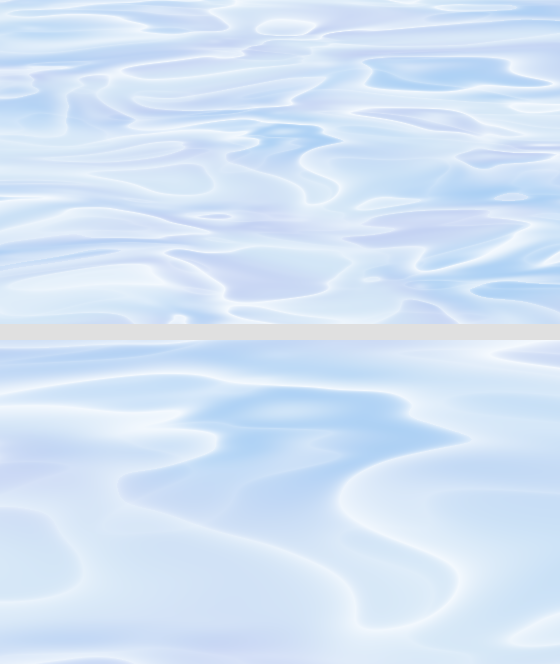
Top, the full canvas; bottom, a detail of the centre.
Give the GLSL for this texture, as a WebGL 1 fragment shader.

```glsl
precision highp float;
// Calm pale water: stretched blue and lavender pools between soft white crests.

uniform vec2 u_resolution;

const vec3 PALE = vec3(0.825, 0.900, 0.965);
const vec3 LAVENDER = vec3(0.755, 0.815, 0.950);
const vec3 SKY = vec3(0.655, 0.805, 0.955);
const vec3 CREST = vec3(0.955, 0.975, 0.995);

const vec2 RIPPLE_SCALE = vec2(2.1, 7.2); // ripples per canvas height
const float PERSPECTIVE = 0.30;           // how much ripples shrink upwards
const float WARP = 0.75;
const float CREST_LEVELS = 1.9;           // height contours that carry a crest
const float SOFT_SIDE = 4.2;
const float SHARP_SIDE = 13.0;
const float FINE_CRESTS = 0.38;

vec2 hashGradient(vec2 cell) {
  float angle = 6.2831853 * fract(sin(dot(cell, vec2(127.1, 311.7))) * 43758.5453);
  return vec2(cos(angle), sin(angle));
}

// Gradient noise, roughly -0.7 to 0.7
float noise(vec2 p) {
  vec2 i = floor(p);
  vec2 f = p - i;
  vec2 u = f * f * f * (f * (f * 6.0 - 15.0) + 10.0);
  float a = dot(hashGradient(i), f);
  float b = dot(hashGradient(i + vec2(1.0, 0.0)), f - vec2(1.0, 0.0));
  float c = dot(hashGradient(i + vec2(0.0, 1.0)), f - vec2(0.0, 1.0));
  float d = dot(hashGradient(i + vec2(1.0, 1.0)), f - vec2(1.0, 1.0));
  return mix(mix(a, b, u.x), mix(c, d, u.x), u.y);
}

float waterHeight(vec2 p) {
  float height = 0.0;
  float amplitude = 1.0;
  for (int octave = 0; octave < 3; octave++) {
    height += amplitude * noise(p);
    p = p * vec2(1.8, 1.9) + vec2(17.3, 9.1);
    amplitude *= 0.36;
  }
  return height;
}

// Light line at the wrap of a phase: soft on one side, sharp on the other
float crestLine(float phase) {
  return min(1.0, exp(-SOFT_SIDE * phase) + exp(-SHARP_SIDE * (1.0 - phase)));
}

void main() {
  vec2 p = gl_FragCoord.xy / u_resolution.y;
  p.y *= 1.0 + PERSPECTIVE * p.y;
  vec2 q = p * RIPPLE_SCALE + vec2(5.7, 3.4);

  // Bend the ripples so that crests curl and pinch
  vec2 bend = vec2(noise(q * 0.8 + 31.0), noise(q * 0.7 + 57.0));
  q += WARP * bend;

  float height = waterHeight(q);
  float phase = fract(height * CREST_LEVELS + 0.35);
  float finePhase = fract(waterHeight(q * vec2(0.9, 1.5) + 83.0) * 1.6 + 0.4);

  // Pools of reflected sky, deepest next to the sharp side of a crest
  float depth = smoothstep(0.05, 0.75, phase);
  float lavender = smoothstep(-0.30, 0.30, noise(q * vec2(0.8, 0.9) + 11.0));
  float sky = smoothstep(-0.08, 0.38, noise(q * vec2(0.6, 0.75) + 43.0));
  vec3 color = mix(PALE, LAVENDER, lavender * mix(0.45, 1.0, depth));
  color = mix(color, SKY, sky * mix(0.25, 1.0, depth));

  // Broad haze keeps some of the surface softly lit
  float haze = smoothstep(0.0, 0.5, noise(q * vec2(0.7, 1.1) + 71.0));
  color = mix(color, CREST, 0.35 * haze);

  // Main crests, then finer and fainter streaks
  float strength = mix(0.45, 1.0, smoothstep(-0.35, 0.25, noise(q * 0.6 + 97.0)));
  color = mix(color, CREST, strength * crestLine(phase));
  color = mix(color, CREST, FINE_CRESTS * strength * crestLine(finePhase));

  gl_FragColor = vec4(color, 1.0);
}
```
